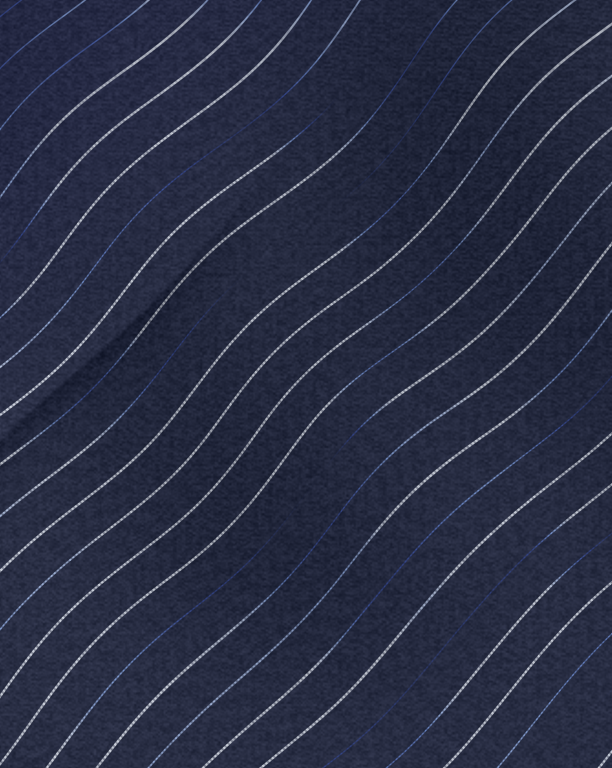
This texture is drawn by a WebGL 1 fragment shader. Its source:

```glsl
precision highp float;
// Navy woven cloth with about 24 diagonal pinstripes, softly rippled and creased.
// Stripes are lines of constant "across"; noise along each one fades its yarn
// from white through blue to nothing. Fine noise makes the weave.
uniform vec2 u_resolution;

float hash(vec2 p) {
  return fract(sin(dot(p, vec2(127.1, 311.7))) * 43758.545);
}

float noise(vec2 p) {
  vec2 i = floor(p), f = fract(p);
  f = f * f * (3.0 - 2.0 * f);
  return mix(mix(hash(i), hash(i + vec2(1.0, 0.0)), f.x),
             mix(hash(i + vec2(0.0, 1.0)), hash(i + 1.0), f.x), f.y);
}

void main() {
  vec2 p = gl_FragCoord.xy / u_resolution.y;
  float pixel = 1.0 / u_resolution.y;
  float across = p.x - p.y + 1.0;
  float along = p.x + p.y - 1.0;

  // Ripples bend the stripes, most strongly in the lower left
  float wave = 9.1 * (along + 0.586);
  float ripple = 0.016 * sin(wave) + 0.026 * (noise(p * 4.5 + 7.0) - 0.5);

  // Broad light and shade
  float shade = 0.45 + 0.34 * (noise(p * 3.2 + 2.0) - 0.5);
  shade += 0.07 * cos(wave + 0.8) - 0.10 * smoothstep(0.3, 0.9, along);

  // One crease on the left: lit ridge above, shadow below
  float crease = across - 0.583 + 0.010 * sin(along * 8.0);
  float reach = 1.0 - smoothstep(-0.25, 0.22, along);
  float shadow = smoothstep(-0.004, 0.006, crease) * exp(-max(crease, 0.0) * 28.0);
  float ridge = smoothstep(0.004, -0.012, crease) * exp(min(crease, 0.0) * 18.0);
  shade += reach * (0.16 * ridge - 0.48 * shadow);

  // Weave: coarse threads, fine flecks and a faint twill lattice
  float grain = noise(p * vec2(210.0, 330.0)) - 0.5;
  grain += 0.7 * (noise(p * vec2(420.0, 390.0) + 31.0) - 0.5);
  grain += 0.12 * sin(p.x * 760.0 + p.y * 310.0) * sin(p.y * 900.0);
  float cloth = shade + 0.46 * grain;
  vec3 color = mix(vec3(0.09, 0.11, 0.185), vec3(0.215, 0.235, 0.33), cloth);
  color += vec3(0.004, 0.0, 0.022) * smoothstep(0.7, 0.1, across);

  // Stripe number and distance to its centre line
  float row = (across - ripple - 0.0326) / 0.0727;
  float stripe = floor(row + 0.5);
  float dist = abs(row - stripe) * 0.0514;

  // Yarn strength changes along each stripe and between stripes
  float offset = 40.0 * hash(vec2(stripe, 3.0));
  float yarn = noise(vec2(along * 3.6 + offset, stripe * 5.0));
  yarn = 0.72 * yarn + 0.38 * hash(vec2(stripe, 9.0));
  float white = smoothstep(0.40, 0.60, yarn);
  float visible = smoothstep(0.10, 0.34, yarn);

  // Stitched dots, blurred out toward the far top edge
  float dots = 0.76 + 0.24 * sin(along * 840.0 + stripe * 2.0);
  dots = mix(dots, 0.85, smoothstep(0.75, 1.0, p.y));
  dots *= 0.8 + 0.4 * noise(p * 240.0);
  float width = mix(0.0009, 0.0015, white);
  float line = 1.0 - smoothstep(width - 0.7 * pixel, width + 0.7 * pixel, dist);
  vec3 thread = mix(vec3(0.20, 0.27, 0.55), vec3(0.43, 0.54, 0.76),
                    smoothstep(0.28, 0.46, yarn));
  thread = mix(thread, vec3(0.76, 0.78, 0.82), white);
  thread *= 0.75 + 0.5 * clamp(shade, 0.0, 0.7);
  color = mix(color, thread, clamp(line * visible * dots, 0.0, 1.0));

  gl_FragColor = vec4(color, 1.0);
}
```
